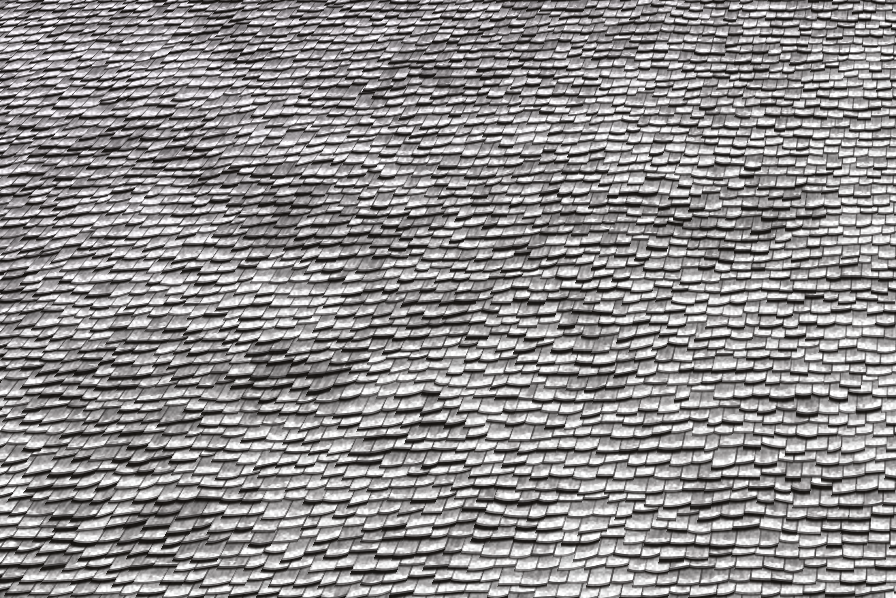
Reproduce this texture procedurally as a Shadertoy shader.

```glsl
#define ROWS 54.0        // courses from bottom to top
#define COLUMNS 39.0     // shingles across the bottom edge
#define TAPER 0.42       // shrinking towards the top
#define VANISH_X 1.05    // where the joints lean to
#define JITTER 0.40      // uneven butt height
#define SHADOW 0.20      // cast shadow length, in courses
#define BUTT 0.14        // thickness of the lower edge
#define JOINT 0.045      // half width of the gaps
#define FROST 0.90       // amount of bleached patches

const vec3 BLACK = vec3(0.06, 0.05, 0.04);
const vec3 DARK  = vec3(0.25, 0.24, 0.24);
const vec3 GREY  = vec3(0.52, 0.51, 0.51);
const vec3 PALE  = vec3(0.81, 0.80, 0.80);
const vec3 WHITE = vec3(0.97, 0.97, 0.97);

float hash(vec2 p) {
    return fract(sin(dot(p, vec2(127.1, 311.7))) * 43758.545);
}

float noise(vec2 p) {
    vec2 i = floor(p), f = fract(p);
    f = f * f * (3.0 - 2.0 * f);
    return mix(mix(hash(i), hash(i + vec2(1, 0)), f.x),
               mix(hash(i + vec2(0, 1)), hash(i + vec2(1, 1)), f.x), f.y);
}

// Offset of the joint to the left of a shingle
float jointShift(vec2 id) {
    return 0.36 * hash(id + 17.3);
}

// Weathered wood: h is the height above the butt, in courses
vec3 shingleColor(vec2 id, vec2 uv, float h, float aa, float light) {
    float tone = hash(id + 5.1);
    float streak = noise(uv * vec2(9.0, 1.6) + id.y * 7.0);
    float blotch = 0.6 * noise(uv * vec2(2.6, 3.4) + 40.0) + 0.4 * noise(uv * vec2(7.0, 8.0));
    vec3 wood = mix(GREY, PALE, clamp(0.7 * tone + 0.8 * streak + light, 0.0, 1.0));

    // Bleached patches on the exposed lower part
    float frost = blotch + 0.4 * tone + light - 0.6 * smoothstep(0.3, 0.85, h);
    wood = mix(wood, WHITE, FROST * smoothstep(0.42, 0.82, frost));
    wood *= mix(1.0, 0.76, smoothstep(0.4, 0.9, h));

    // Shaded lower edge
    vec3 butt = mix(DARK, GREY, 0.15 + 0.85 * tone);
    return mix(butt, wood, smoothstep(BUTT - aa, BUTT + aa, h));
}

void mainImage(out vec4 fragColor, in vec2 fragCoord) {
    vec2 p = fragCoord / iResolution.xy;

    // Receding roof plane with sagging courses
    float scale = 1.0 - TAPER * p.y;
    float depth = -log(1.0 - TAPER);
    float v = -log(scale) * ROWS / depth;
    float u = (p.x - VANISH_X) * COLUMNS / scale;
    v += 0.6 * (noise(p * vec2(6.0, 8.0)) - 0.5) + 0.35 * (noise(p * vec2(19.0, 23.0)) - 0.5);

    // Pixel size in shingle units
    float aaV = 0.6 * ROWS * TAPER / (depth * scale * iResolution.y);
    float aaU = 0.6 * COLUMNS / (scale * iResolution.x);

    // Broad changes of brightness over the roof
    float light = 0.45 * (noise(p * vec2(6.0, 8.0) + 9.0) - 0.5)
                + 0.3 * (noise(p * vec2(17.0, 15.0) + 3.0) - 0.5)
                + 0.14 * (p.x - p.y) + 0.06;

    // Courses from back to front; upper ones overlap lower ones
    vec3 color = BLACK;
    float base = floor(v);
    for (int k = -1; k <= 1; k++) {
        float row = base + float(k);
        float x = u + 0.5 * row + 0.5 * hash(vec2(row, 3.7));
        vec2 id = vec2(floor(x), row);
        if (x < id.x + jointShift(id)) id.x -= 1.0;
        float left = id.x + jointShift(id);
        float right = id.x + 1.0 + jointShift(id + vec2(1, 0));
        float across = (x - left) / (right - left) - 0.5;

        // Uneven, tilted and cupped butt line
        float lift = JITTER * (hash(id) - 0.5);
        lift += 0.28 * step(0.93, hash(id + 31.7));
        float tilt = 0.22 * (1.1 - p.x) + 0.36 * (hash(id + 11.9) - 0.5);
        float cup = 0.55 * hash(id + 23.1);
        float h = v - row - lift - tilt * across - cup * (across * across - 0.08);

        // Shadow on the course below
        float reach = SHADOW * (0.3 + 1.4 * hash(id + 47.0)) - 0.3 * light;
        float shade = smoothstep(-reach - 0.16, -reach + 0.12, h);
        color = mix(color, BLACK, 0.93 * shade);

        // Shingle with dark gaps at its sides
        vec3 shingle = shingleColor(id, vec2(x, v), h, aaV, light);
        float side = min(x - left, right - x);
        float gap = 1.0 - smoothstep(JOINT - aaU, JOINT + aaU, side);
        shingle = mix(shingle, DARK, gap * (0.3 + 0.6 * hash(id + 61.0)));
        color = mix(color, shingle, smoothstep(-aaV, aaV, h));
    }

    // Fine grain and a faint cool cast at the upper left
    color *= 0.88 + 0.24 * noise(p * vec2(420.0, 280.0));
    color *= mix(vec3(1.0), vec3(0.99, 0.975, 1.0), smoothstep(0.7, 1.5, p.y + 0.6 * (1.0 - p.x)));
    fragColor = vec4(clamp(color, 0.0, 1.0), 1.0);
}
```
